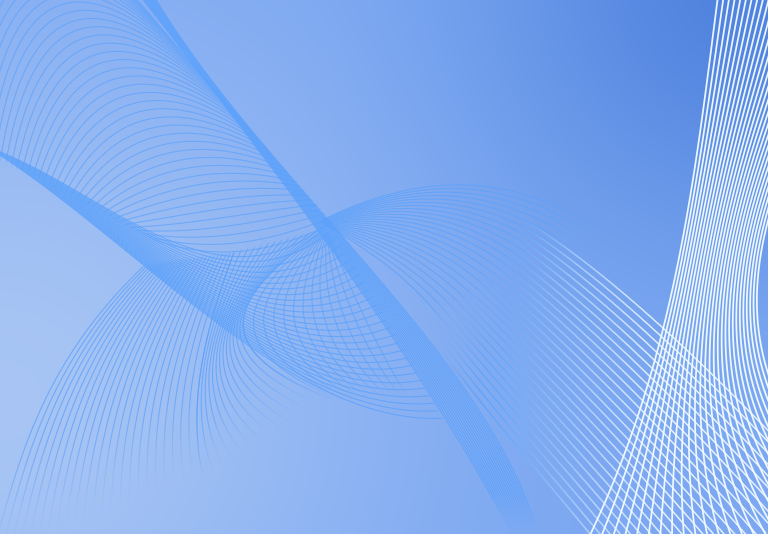
Write a WebGL 2 fragment shader that draws this background.

```glsl
#version 300 es
precision highp float;
// Fine woven ribbons of blue and white curves over a soft blue gradient.

uniform vec2 u_resolution;
out vec4 fragColor;

const float ASPECT = 1.438;
const vec3 PALE = vec3(0.655, 0.77, 0.955);
const vec3 SKY = vec3(0.49, 0.66, 0.945);
const vec3 DEEP = vec3(0.31, 0.51, 0.87);
const vec3 THREAD = vec3(0.36, 0.63, 0.98);
const vec3 WHITE = vec3(0.95, 0.985, 1.0);

// Cubic Bezier value in x and its derivative in y.
vec2 bezier(vec4 c, float s) {
    float r = 1.0 - s;
    float value = r * r * r * c.x + 3.0 * r * s * (r * c.y + s * c.z) + s * s * s * c.w;
    float slope = 3.0 * (r * r * (c.y - c.x) + 2.0 * r * s * (c.z - c.y) + s * s * (c.w - c.z));
    return vec2(value, slope);
}

// Coordinates of p in a frame turned by an angle.
vec2 turn(vec2 p, float angle) {
    float c = cos(angle), s = sin(angle);
    return vec2(c * p.x + s * p.y, c * p.y - s * p.x);
}

// Antialiased coverage of a line of the given width at a distance.
float stroke(float dist, float width, float pixel) {
    float edge = clamp((0.5 * (width + pixel) - dist) / pixel, 0.0, 1.0);
    return edge * min(1.0, width / pixel);
}

// Threads blended from guide a to guide b; q.x runs along each span.
// The fade gives the soft share of a thread at its start and its end.
float ribbon(vec2 q, vec4 a, vec2 spanA, vec4 b, vec2 spanB,
             int count, float width, vec2 fade, float pixel) {
    float clear = 1.0;
    for (int i = 0; i < count; i++) {
        float t = float(i) / float(count - 1);
        vec2 span = mix(spanA, spanB, t);
        float range = span.y - span.x;
        float s = (q.x - span.x) / range;
        if (s < 0.0 || s > 1.0) continue;
        vec2 curve = bezier(mix(a, b, t), s);
        float dist = abs(q.y - curve.x) / length(vec2(1.0, curve.y / range));
        float ends = smoothstep(0.0, fade.x, s) * smoothstep(0.0, fade.y, 1.0 - s);
        clear *= 1.0 - ends * stroke(dist, width, pixel);
    }
    return 1.0 - clear;
}

// Pale glow at the left, deep blue at the upper right.
vec3 backdrop(vec2 p) {
    vec3 color = mix(PALE, SKY, smoothstep(0.0, 1.15, distance(p, vec2(0.0, 0.25))));
    float shade = smoothstep(1.0, 0.0, distance(p, vec2(1.42, 1.05)));
    return mix(color, DEEP, pow(shade, 1.5));
}

void main() {
    vec2 p = gl_FragCoord.xy / u_resolution * vec2(ASPECT, 1.0);
    float pixel = 1.0 / u_resolution.y;
    float fine = 0.0021;
    vec3 color = backdrop(p);

    // Arching fan at the upper left
    float arches = ribbon(turn(p, 0.297), vec4(0.762, 1.25, 1.2, 0.791), vec2(0.097, 0.576),
        vec4(0.448, 0.361, 0.356, 0.375), vec2(0.43, 0.77), 42, fine, vec2(0.02), pixel);
    color = mix(color, THREAD, 0.7 * arches);

    // Sheet that spreads from the left edge to the diagonal
    float sheet = ribbon(p, vec4(0.723, 0.648, 0.401, 0.588), vec2(-0.02, 0.62),
        vec4(0.723, 0.541, 0.2, 0.217), vec2(-0.02, 0.833), 27, fine, vec2(0.01), pixel);
    color = mix(color, THREAD, 0.8 * sheet);

    // Hanging fan at the lower left, its fold, and the mesh beside the diagonal
    vec4 hang = vec4(0.44, 0.384, 0.346, 0.384);
    vec2 hangSpan = vec2(0.532, 0.09);
    vec4 fold = vec4(0.609, 0.459, 0.337, 0.655);
    vec2 foldSpan = vec2(0.573, 0.24);
    float veil = ribbon(p.yx, vec4(0.277, 0.071, 0.032, -0.022), vec2(0.509, -0.067),
        hang, hangSpan, 24, fine, vec2(0.02, 0.45), pixel);
    color = mix(color, THREAD, 0.75 * veil);
    float pleat = ribbon(p.yx, hang, hangSpan, fold, foldSpan, 14, fine, vec2(0.02, 0.3), pixel);
    color = mix(color, THREAD, 0.75 * pleat);
    float mesh = ribbon(p.yx, fold, foldSpan, vec4(0.612, 0.655, 0.702, 0.77),
        vec2(0.57, 0.245), 13, fine, vec2(0.05, 0.2), pixel);
    color = mix(color, THREAD, 0.7 * mesh);

    // Fan that rises right of the crossing
    float crest = ribbon(p, vec4(0.584, 0.68, 0.687, 0.541), vec2(0.596, 1.161),
        vec4(0.579, 0.53, 0.478, 0.363), vec2(0.609, 0.858), 23, fine, vec2(0.02, 0.25), pixel);
    color = mix(color, THREAD, 0.75 * crest);

    // Dense diagonal band
    float band = ribbon(p.yx, vec4(0.253, 0.519, 0.783, 0.964), vec2(1.02, -0.01),
        vec4(0.281, 0.478, 0.921, 1.01), vec2(1.02, -0.01), 17, fine, vec2(0.01, 0.1), pixel);
    color = mix(color, THREAD, 0.85 * band);

    // Long threads that brighten toward the lower right
    float sweep = ribbon(p, vec4(0.616, 0.5, 0.29, 0.073), vec2(0.936, 1.554),
        vec4(0.373, 0.182, 0.041, -0.142), vec2(0.805, 1.217), 27, 0.0028, vec2(0.25, 0.01), pixel);
    vec3 sweepColor = mix(THREAD, WHITE, smoothstep(0.88, 1.28, p.x));
    color = mix(color, sweepColor, 0.88 * sweep);

    // White ribbon down the right edge
    float cascade = ribbon(p.yx, vec4(1.346, 1.301, 1.266, 1.096), vec2(1.02, -0.02),
        vec4(1.629, 1.46, 1.22, 1.7), vec2(1.02, -0.02), 27, 0.0033, vec2(0.01), pixel);
    color = mix(color, WHITE, 0.95 * cascade);

    fragColor = vec4(color, 1.0);
}
```
